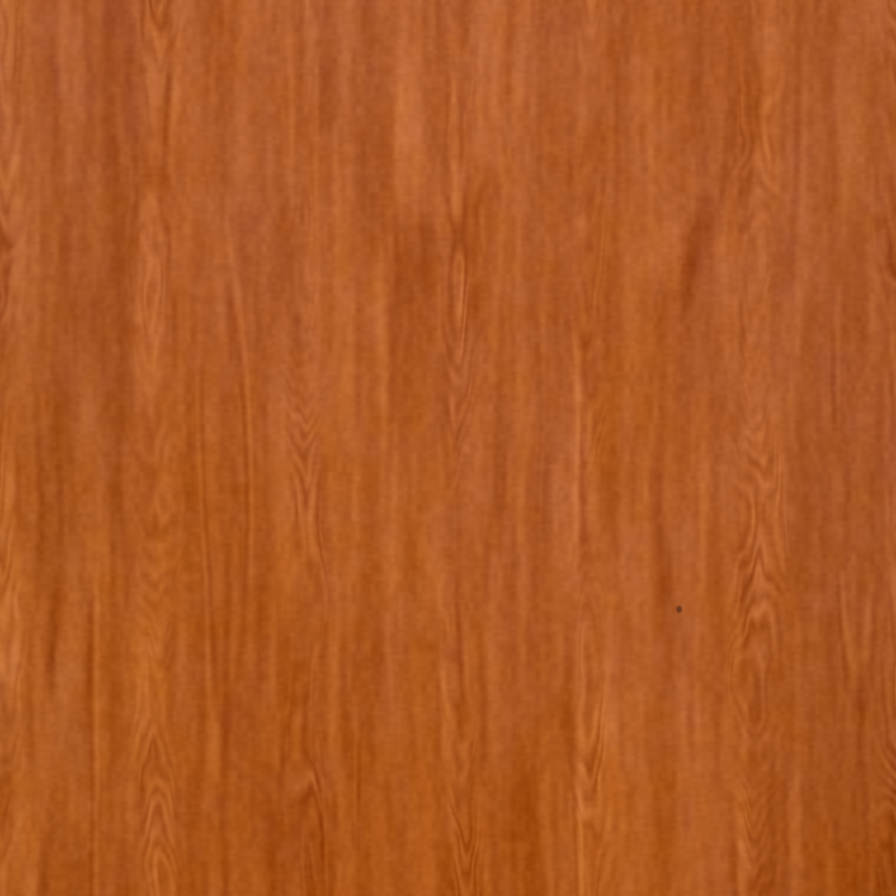
This texture is drawn by a WebGL 1 fragment shader. Its source:

```glsl
precision highp float;

uniform vec2 u_resolution;

float hash(vec2 p) {
  vec3 q = fract(vec3(p.xyx) * 0.1031);
  q += dot(q, q.yzx + 33.33);
  return fract((q.x + q.y) * q.z);
}

float noise(vec2 p) {
  vec2 cell = floor(p);
  vec2 f = fract(p);
  f = f * f * (3.0 - 2.0 * f);
  float low = mix(hash(cell), hash(cell + vec2(1.0, 0.0)), f.x);
  float high = mix(hash(cell + vec2(0.0, 1.0)), hash(cell + vec2(1.0, 1.0)), f.x);
  return mix(low, high, f.y);
}

// Noise centred on zero
float grain(vec2 p) {
  return noise(p + 40.0) - 0.5;
}

// Nested arches, ovals and flames along one vertical axis
float cathedral(vec2 p, float column) {
  float seed = column * 17.0 + 5.0;
  float axis = (column + 0.16 * (hash(vec2(seed, 3.0)) - 0.5)) / 6.0;
  axis += 0.014 * grain(vec2(seed, p.y * 5.0)) + 0.008 * grain(vec2(seed, p.y * 17.0));
  float across = p.x - axis;
  float width = mix(0.016, 0.024, hash(vec2(seed, 8.0)));
  float rings = 11.0 * p.y + 8.0 * noise(vec2(seed, p.y * 4.5))
              - 75.0 * sqrt(across * across + 0.00002)
              + 1.6 * grain(vec2(p.x * 50.0, p.y * 12.0))
              + 0.8 * grain(vec2(p.x * 110.0, p.y * 30.0));
  float wave = sin(6.2832 * rings);
  float flame = sin(2.3 * rings + seed);
  float fade = exp(-across * across / (width * width));
  float strength = 0.25 + 1.1 * noise(vec2(seed + 9.0, p.y * 7.0));
  return fade * (strength * (0.6 * wave + 0.45 * wave * abs(wave) + 0.4 * flame) + 0.2);
}

void main() {
  vec2 uv = gl_FragCoord.xy / u_resolution;

  // Slow sideways drift of the fibres
  vec2 p = uv;
  p.x += 0.012 * grain(vec2(uv.x * 9.0, uv.y * 3.0))
       + 0.006 * grain(vec2(uv.x * 22.0, uv.y * 9.0));

  // Straight streaks, from broad to fine
  float tone = 0.95 * grain(vec2(p.x * 13.0, p.y * 1.3))
             + 1.05 * grain(vec2(p.x * 36.0, p.y * 2.6))
             + 1.55 * grain(vec2(p.x * 80.0 + 7.0, p.y * 4.5))
             + 1.30 * grain(vec2(p.x * 135.0, p.y * 11.0))
             + 0.95 * grain(uv * vec2(190.0, 90.0))
             + 0.60 * grain(uv * vec2(150.0, 240.0) + 9.0);

  // Arched figure on the nearest axes
  float nearest = floor(uv.x * 6.0 + 0.5);
  for (int i = -1; i <= 1; i++) {
    tone += 0.88 * cathedral(p, nearest + float(i));
  }

  // Short soft strokes, dark ones beside light ones
  float ridge = 2.0 * noise(vec2(p.x * 24.0 + 3.0, p.y * 2.2)) - 1.0;
  float presence = smoothstep(0.42, 0.85, noise(vec2(p.x * 18.0, p.y * 7.0)));
  tone -= 1.1 * presence * smoothstep(0.20, 0.0, abs(ridge));
  tone += 1.0 * presence * smoothstep(0.18, 0.0, abs(ridge - 0.28));

  // Orange wood, rosier towards the top and in streaky patches
  float rosy = 0.47 + 0.7 * (uv.y - 0.5) + 0.35 * (uv.x - 0.5)
             + 0.55 * grain(uv * vec2(7.0, 3.0))
             + 0.45 * grain(vec2(p.x * 34.0 + 11.0, p.y * 4.0))
             + 0.55 * grain(uv * vec2(60.0, 40.0) + 5.0);
  vec3 wood = mix(vec3(0.670, 0.333, 0.100), vec3(0.682, 0.354, 0.182),
                  clamp(rosy, -0.1, 1.1));
  wood += tone * vec3(0.044, 0.042, 0.033);

  // Dimmer towards the sides
  float side = 2.0 * uv.x - 1.0;
  wood *= 1.010 - 0.035 * side * side;

  // Small dark speck
  float speck = length((uv - vec2(0.758, 0.32)) * vec2(1.0, 0.8));
  wood *= 1.0 - 0.4 * smoothstep(0.005, 0.001, speck);

  gl_FragColor = vec4(wood, 1.0);
}
```
